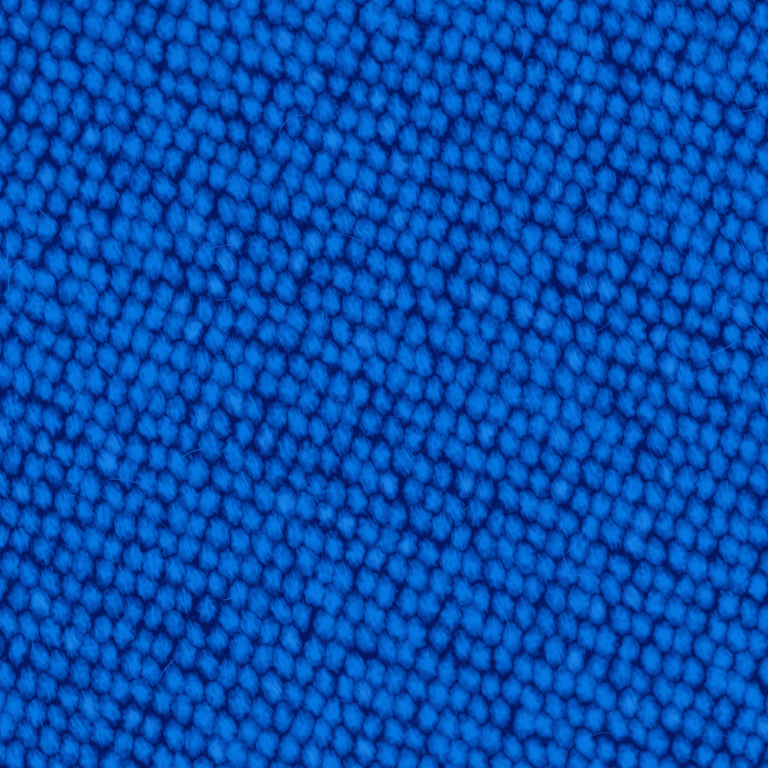
Reproduce this texture procedurally as a three.js fragment shader.

```glsl
// Blue plain-weave wool cloth: rows of plump upright yarn beads on a tilted grid.
// Each bead is a lens-shaped dome; the tallest nearby dome wins and its height picks
// the colour. Noise adds fibres, uneven yarn and fuzzy edges; a loop adds stray hairs.
varying vec2 vUv;

float hash(vec2 p) {
  return fract(sin(dot(p, vec2(127.1, 311.7))) * 43758.5453);
}

float noise(vec2 p) {
  vec2 i = floor(p), f = fract(p);
  f = f * f * (3.0 - 2.0 * f);
  return mix(mix(hash(i), hash(i + vec2(1.0, 0.0)), f.x),
             mix(hash(i + vec2(0.0, 1.0)), hash(i + 1.0), f.x), f.y);
}

vec2 noise2(vec2 p) {
  return vec2(noise(p), noise(p + 40.0)) - 0.5;
}

// Coverage of one bent hair, drawn as a shallow parabola around its centre
float hair(vec2 p, float id) {
  vec2 d = p - vec2(hash(vec2(id, 1.3)), hash(vec2(id, 2.7)));
  float angle = 6.2832 * hash(vec2(id, 4.1));
  float halfLength = mix(0.010, 0.035, hash(vec2(id, 5.9)));
  float bend = mix(-18.0, 18.0, hash(vec2(id, 7.3)));
  vec2 l = vec2(dot(d, vec2(cos(angle), sin(angle))),
                dot(d, vec2(-sin(angle), cos(angle))));
  float offset = abs(l.y - bend * l.x * l.x) / sqrt(1.0 + 4.0 * bend * bend * l.x * l.x);
  float ends = 1.0 - smoothstep(0.6 * halfLength, halfLength, abs(l.x));
  return ends * (1.0 - smoothstep(0.0003, 0.0016, offset));
}

void main() {
  // Rows fall to the right; slow noise bends threads, fast noise frays edges
  vec2 along = vec2(cos(0.34), -sin(0.34));
  vec2 across = vec2(-along.y, along.x);
  vec2 pitch = 1.0 / vec2(34.5, 30.0);
  vec2 p = vUv + 0.006 * noise2(vUv * 8.0) + 0.0045 * noise2(vUv * 130.0);
  vec2 grid = vec2(dot(p, along), dot(p, across)) / pitch;

  // Tallest bead among the neighbouring rows and columns
  float height = -1.0;
  vec2 local = vec2(0.0);
  vec2 beadId = vec2(0.0);
  for (int j = -1; j <= 1; j++) {
    float row = floor(grid.y) + float(j);
    float slide = 0.12 * row;
    for (int i = -1; i <= 1; i++) {
      vec2 id = vec2(floor(grid.x - slide) + float(i), row);
      vec2 jitter = vec2(hash(id), hash(id + 17.0)) - 0.5;
      vec2 centre = id + 0.5 + vec2(slide, 0.0) + 0.22 * jitter;
      vec2 d = (grid - centre) * pitch;
      vec2 l = d.x * along + d.y * across;
      l.x += (0.06 + 0.35 * (hash(id + 31.0) - 0.5)) * l.y;
      vec2 radius = vec2(0.0158, 0.0222) * mix(0.92, 1.08, hash(id + 53.0));
      vec2 e = abs(l) / radius;
      float dome = 1.0 - e.x * e.x - pow(e.y, 1.7);
      if (dome > height) {
        height = dome;
        local = l;
        beadId = id;
      }
    }
  }

  // Sharp band through the middle, softer toward upper left and lower edge
  float focus = 1.0 - 0.5 * smoothstep(0.2, 0.65, abs(dot(vUv - vec2(0.55, 0.58), vec2(-0.35, 0.94))));

  // Twisted fibres inside each bead, plus fuzz over everything
  vec2 twist = vec2(local.x + 0.3 * local.y + 6.0 * local.x * local.y, local.y);
  float fibre = noise(twist * vec2(400.0, 90.0) + beadId * 13.7) - 0.5;
  float fuzz = noise(vUv * 230.0) - 0.5;
  float patches = noise(vUv * 5.0 + 8.0) - 0.5;

  float light = clamp(height, -0.1, 1.0) - 0.03;
  light += 0.42 * focus * fibre + 0.28 * fuzz;
  light += 0.14 * (hash(beadId + 71.0) - 0.5) + 0.06 * patches;
  light += dot(local, vec2(-2.0, 3.0));

  // Dark gaps rise through mid blue to bright crowns
  vec3 gapBlue = vec3(0.01, 0.09, 0.39);
  vec3 midBlue = vec3(0.01, 0.28, 0.68);
  vec3 crownBlue = vec3(0.02, 0.46, 0.88);
  vec3 colour = mix(gapBlue, midBlue, smoothstep(-0.20, 0.50, light));
  colour = mix(colour, crownBlue, smoothstep(0.28, 1.05, light));

  // Pale worn flecks on a few crowns
  float worn = step(0.93, hash(beadId + 97.0)) * smoothstep(0.55, 1.0, height);
  colour = mix(colour, vec3(0.16, 0.55, 0.92), worn * (0.35 + 0.5 * fibre));

  // Loose hairs lying on the surface
  float hairs = 0.0;
  for (int k = 0; k < 80; k++) {
    hairs = max(hairs, hair(vUv, float(k)) * mix(0.2, 0.6, hash(vec2(float(k), 9.7))));
  }
  colour = mix(colour, vec3(0.08, 0.47, 0.89), hairs * focus);

  gl_FragColor = vec4(colour, 1.0);
}
```
